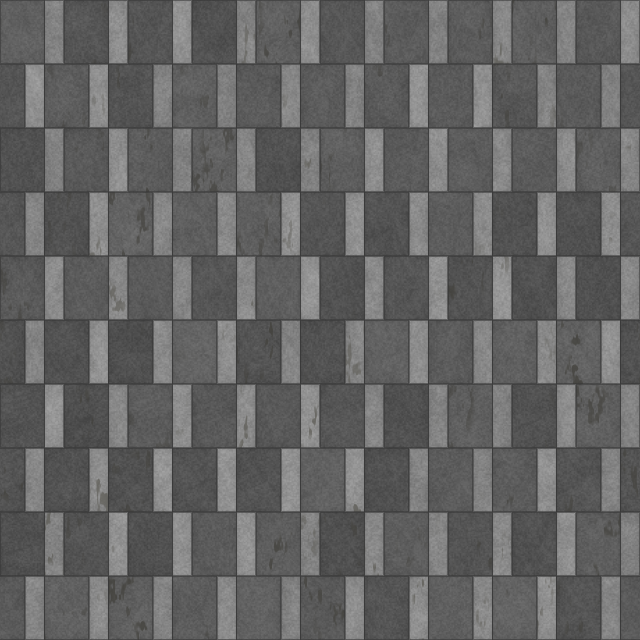
Write a Shadertoy shader that draws this texture.

```glsl
// Concrete paving of ten courses: wide dark slabs alternate with narrow light ones,
// and every other course is shifted by one slab width. Each slab gets its own tone,
// mottling, grain and vertical stains from noise seeded by its wrapped index.

float hash(vec2 p) {
    return fract(sin(dot(p, vec2(12.9898, 78.233))) * 43758.5453);
}

float noise(vec2 p) {
    vec2 i = floor(p), f = fract(p);
    f = f * f * (3.0 - 2.0 * f);
    return mix(mix(hash(i), hash(i + vec2(1, 0)), f.x),
               mix(hash(i + vec2(0, 1)), hash(i + vec2(1, 1)), f.x), f.y);
}

void mainImage(out vec4 fragColor, in vec2 fragCoord) {
    const float repeats = 10.0;
    const float split = 0.695; // share of a repeat taken by the dark slab
    vec2 p = fragCoord / iResolution.xy * repeats;
    float pixel = repeats / min(iResolution.x, iResolution.y);

    // Course layout: the even courses, counted from the bottom, are shifted
    float course = mod(floor(p.y), repeats);
    p.x -= split * (1.0 - mod(course, 2.0));
    vec2 local = fract(p);
    float light = step(split, local.x);
    vec2 slab = vec2(mod(floor(p.x), repeats) * 2.0 + light, course);
    vec2 seed = slab * 61.0;

    // Slab tone with soft mottling and fine grain
    float tone = mix(0.352, 0.545, light);
    tone += (hash(slab + 3.7) - 0.5) * 0.075;
    float mottle = noise(local * 3.0 + seed) * 0.65 + noise(local * 8.0 + seed + 17.0) * 0.35;
    tone += (mottle - 0.5) * mix(0.05, 0.085, light);
    float grain = noise(local * 46.0 + seed) * 0.6 + noise(local * 27.0 + seed + 9.0) * 0.4;
    tone += (grain - 0.5) * mix(0.09, 0.11, light);
    vec3 color = vec3(tone);

    // Ragged vertical stains, gathered in patches on some slabs
    float streak = noise(local * vec2(13.0, 4.5) + seed + 5.0) * 0.7
                 + noise(local * vec2(34.0, 12.0) + seed + 23.0) * 0.3;
    float patchMask = smoothstep(0.45, 0.75, noise(local * vec2(3.5, 2.5) + seed + 31.0));
    float wear = smoothstep(0.25, 0.95, hash(slab + 11.3));
    float stain = smoothstep(0.62, 0.76, streak) * patchMask * wear;
    color = mix(color, mix(vec3(0.26, 0.255, 0.235), vec3(0.37, 0.365, 0.34), light), stain * 0.75);

    // Thin dark joints with slightly soiled slab edges
    float edgeX = min(min(local.x, 1.0 - local.x), abs(local.x - split));
    float edgeY = min(local.y, 1.0 - local.y);
    float edge = min(edgeX, edgeY);
    color *= 1.0 - 0.08 * exp(-edge * 30.0);
    float joint = 1.0 - smoothstep(0.009 - 0.5 * pixel, 0.009 + 0.5 * pixel, edge);
    color = mix(color, vec3(0.22), joint * 0.9);

    fragColor = vec4(color, 1.0);
}
```
